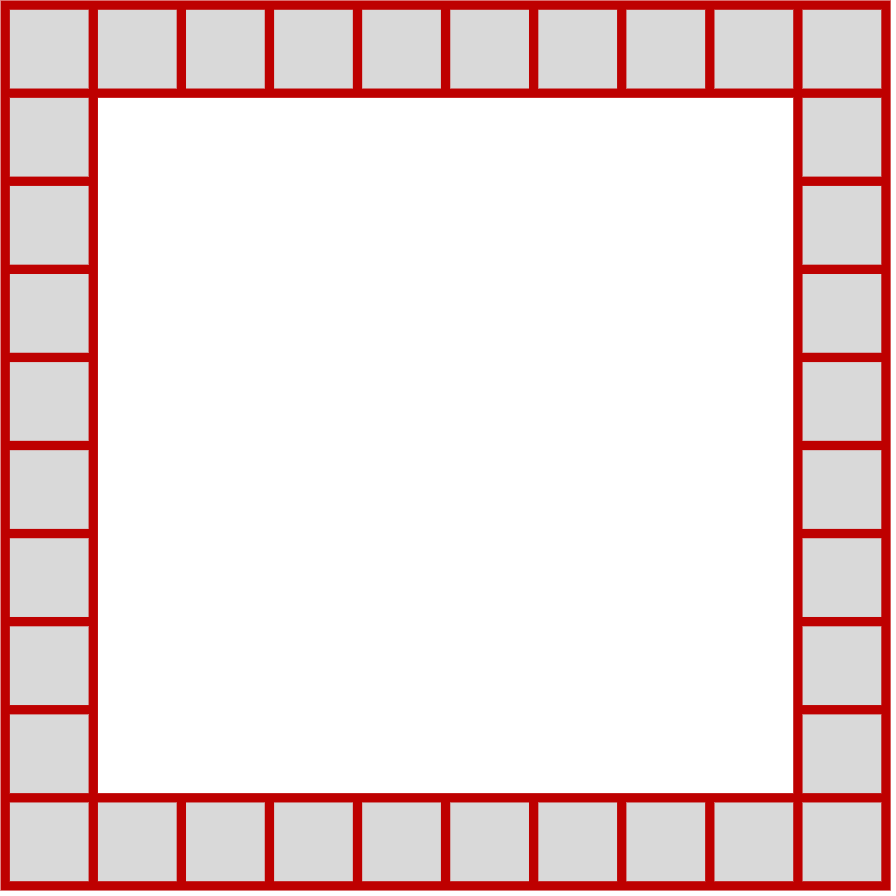
This pattern is drawn by a WebGL 1 fragment shader. Its source:

```glsl
precision highp float;
// Square frame of grey tiles outlined in red around an empty white field.

uniform vec2 u_resolution;

const float TILES = 10.0;                        // tiles along each side
const float PITCH = 0.0983;                      // tile spacing
const vec2 FIRST_LINE = vec2(0.0058, 0.0113);    // lower left line crossing
const float HALF_LINE = 0.053;                   // half line width, in tiles

const vec3 WHITE = vec3(1.0);
const vec3 TILE_GREY = vec3(0.851);
const vec3 LINE_RED = vec3(0.745, 0.0, 0.0);

// Antialiased coverage of a signed distance, negative inside
float coverage(float dist, float pixel) {
    return clamp(0.5 - dist / pixel, 0.0, 1.0);
}

// Signed distance to a centred square
float squareDistance(vec2 p, float halfSize) {
    vec2 d = abs(p) - halfSize;
    return max(d.x, d.y);
}

// Distance to the closest integer grid line
float gridDistance(vec2 p) {
    vec2 d = abs(p - floor(p + 0.5));
    return min(d.x, d.y);
}

void main() {
    // Tile coordinates: 0 to TILES between the outermost line centres
    float side = min(u_resolution.x, u_resolution.y);
    vec2 uv = (gl_FragCoord.xy - 0.5 * u_resolution) / side + 0.5;
    vec2 grid = (uv - FIRST_LINE) / PITCH;
    float pixel = 1.0 / (PITCH * side);

    // Ring of tiles, grown by half a line on both borders
    vec2 centred = grid - 0.5 * TILES;
    float outer = squareDistance(centred, 0.5 * TILES + HALF_LINE);
    float inner = squareDistance(centred, 0.5 * TILES - 1.0 - HALF_LINE);
    float ring = max(outer, -inner);

    // Red grid lines, kept within the ring
    float lines = max(gridDistance(grid) - HALF_LINE, ring);

    vec3 color = mix(WHITE, TILE_GREY, coverage(ring + HALF_LINE, pixel));
    color = mix(color, LINE_RED, coverage(lines, pixel));
    gl_FragColor = vec4(color, 1.0);
}
```
